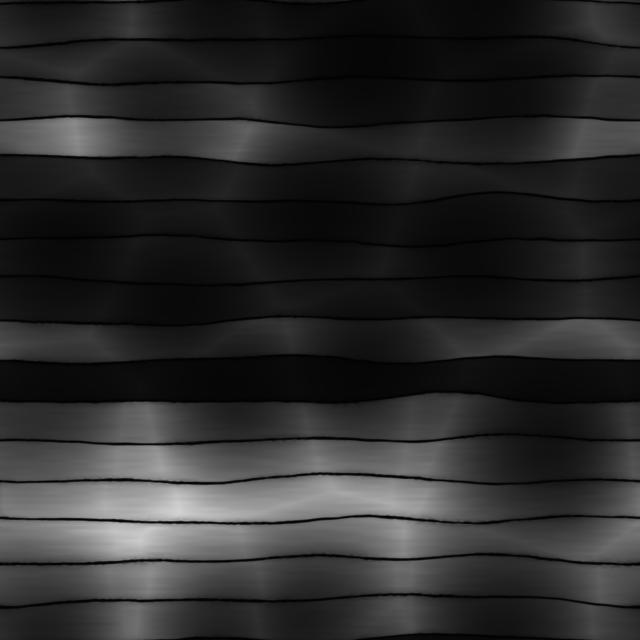
A WebGL 1 fragment shader for this texture map:

```glsl
precision highp float;
// Sixteen wavy horizontal layers, split by thin rough black seams, in greys.
// Each layer has its own tone, lit by a tiling cellular field whose cell
// borders form soft bright creases; seams are sums of hashed sine waves.

uniform vec2 u_resolution;

const float TAU = 6.2831853;
const float ROWS = 16.0;

float hash(vec2 p) {
  vec3 q = fract(vec3(p.xyx) * 0.1031);
  q += dot(q, q.yzx + 33.33);
  return fract((q.x + q.y) * q.z);
}

// Value noise that wraps after the given number of cells
float noise(vec2 p, vec2 period) {
  vec2 i = floor(p);
  vec2 f = fract(p);
  f = f * f * (3.0 - 2.0 * f);
  vec2 a = mod(i, period);
  vec2 b = mod(i + 1.0, period);
  return mix(mix(hash(a), hash(vec2(b.x, a.y)), f.x),
             mix(hash(vec2(a.x, b.y)), hash(b), f.x), f.y);
}

// Distance across, wrapped at the sides
float wrapped(float x) {
  return abs(fract(x + 0.5) - 0.5);
}

// Height of a seam; whole wave counts keep it tiling across
float seamHeight(float seam, float x) {
  float id = mod(seam, ROWS);
  float y = seam / ROWS;
  for (int i = 1; i <= 4; i++) {
    float n = float(i);
    float phase = hash(vec2(id + 3.0, n * 7.0));
    float size = 0.4 + 0.6 * hash(vec2(id + 41.0, n * 5.0));
    y += 0.006 * size / (0.6 + 0.4 * n) * sin(TAU * (n * x + phase));
  }
  return y + 0.0014 * (noise(vec2(x * 40.0, id), vec2(40.0, ROWS)) - 0.5);
}

// Squared distance to the nearest seed on a wrapped 4 by 4 grid
float cellField(vec2 uv) {
  vec2 p = uv * 4.0 + vec2(0.3, 0.15);
  vec2 cell = floor(p);
  float nearest = 4.0;
  for (int j = -1; j <= 1; j++) {
    for (int i = -1; i <= 1; i++) {
      vec2 c = cell + vec2(float(i), float(j));
      vec2 id = mod(c, 4.0);
      vec2 jitter = vec2(hash(id + 11.0), hash(id + 57.0)) - 0.5;
      vec2 d = c + 0.5 + jitter * vec2(0.65, 0.8) - p;
      nearest = min(nearest, dot(d, d));
    }
  }
  return nearest;
}

// Base tone of each layer, from the bottom up
float layerTone(float row) {
  mat4 tones = mat4(0.50, 0.55, 0.58, 0.62,
                    0.58, 0.45, 0.06, 0.36,
                    0.14, 0.17, 0.12, 0.18,
                    0.55, 0.28, 0.18, 0.24);
  float tone = 0.0;
  for (int i = 0; i < 4; i++) {
    for (int j = 0; j < 4; j++) {
      if (abs(float(i * 4 + j) - row) < 0.5) tone = tones[i][j];
    }
  }
  return tone;
}

void main() {
  vec2 uv = gl_FragCoord.xy / u_resolution;
  float pixel = 1.0 / u_resolution.y;

  // Nearest seam, and the layer on this side of it
  float seam = floor(uv.y * ROWS + 0.5);
  float d = uv.y - seamHeight(seam, uv.x);
  float row = mod(d > 0.0 ? seam : seam - 1.0, ROWS);
  float seamId = mod(seam, ROWS);

  // Creased light, shifted a little from layer to layer
  float shift = 0.03 * (hash(vec2(row + 5.0, 19.0)) - 0.5);
  float light = 0.14 + 1.5 * cellField(uv + vec2(shift, 0.0));

  // Broad falloff to the right, below and above the even middle layers
  float lower = 1.0 - step(5.5, row);
  float upper = step(11.5, row);
  light *= 1.0 + lower * 0.42 * cos(TAU * (uv.x - 0.28))
               + upper * 0.68 * cos(TAU * (uv.x - 0.12));

  // Two long creases through the lower layers, and two glows
  for (int i = 0; i < 2; i++) {
    float x = 0.17 + 0.45 * float(i) + 0.12 * abs(uv.y - 0.22);
    light += lower * 0.26 * exp(-16.0 * wrapped(uv.x - x - shift));
  }
  vec2 g = vec2(wrapped(uv.x - 0.15), uv.y - 0.24);
  light += 0.4 * exp(-60.0 * dot(g, g));
  g = vec2(wrapped(uv.x - 0.07), 2.0 * (uv.y - 0.79));
  light += 0.5 * exp(-40.0 * dot(g, g));

  // Soft shoulder keeps the brightest parts from clipping
  float shade = 0.015 + layerTone(row) * light;
  shade /= 1.0 + 0.3 * shade;

  // Faint grain drawn out along the layers
  float grain = noise(uv * vec2(24.0, 200.0), vec2(24.0, 200.0));
  shade *= 0.96 + 0.08 * grain;

  // Smudged shadow beside the seam, with a ragged fringe
  float smudge = noise(vec2(uv.x * 18.0, seamId), vec2(18.0, ROWS));
  float fringe = noise(uv * vec2(180.0, 360.0), vec2(180.0, 360.0));
  float reach = 0.0015 + 0.0045 * smudge * smudge;
  shade *= 1.0 - 0.65 * exp(-abs(d) / reach) * (0.6 + 0.4 * fringe);

  // Black seam of uneven width
  float swell = noise(vec2(uv.x * 26.0, seamId + 0.5), vec2(26.0, ROWS));
  float width = 0.001 + 0.0013 * swell + 0.0012 * (fringe - 0.4) * smudge;
  float ink = 1.0 - smoothstep(width - pixel, width + pixel, abs(d));
  shade = mix(shade, 0.008, ink * 0.95);

  gl_FragColor = vec4(vec3(clamp(shade, 0.0, 1.0)), 1.0);
}
```
